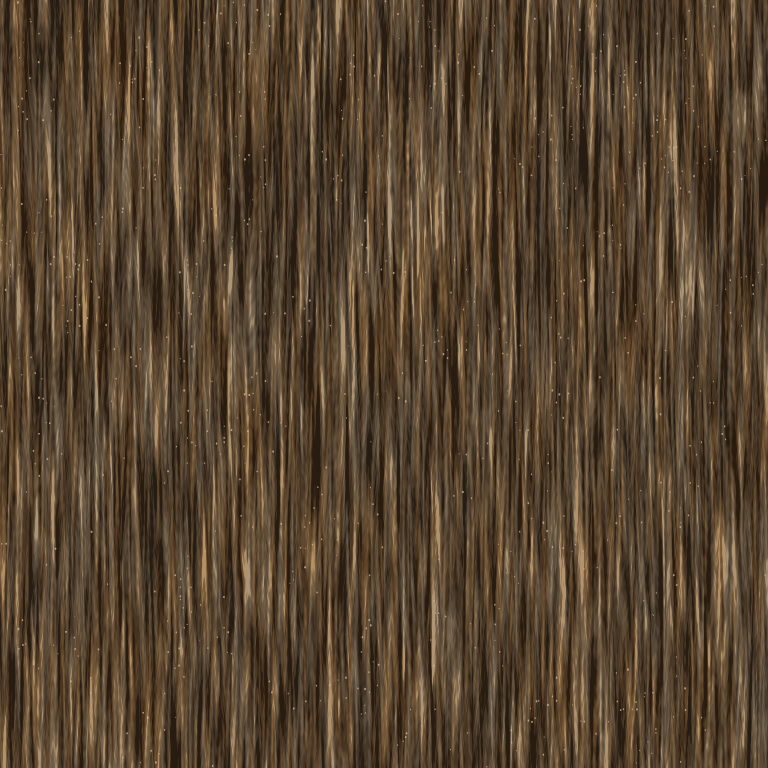
A WebGL 2 fragment shader for this texture:

```glsl
#version 300 es
precision highp float;

uniform vec2 u_resolution;
out vec4 fragColor;

// Integer hash giving two values in 0..1
vec2 hash2(vec2 cell, float seed) {
    uvec3 q = uvec3(ivec3(vec3(cell, seed))) * uvec3(1597334673u, 3812015801u, 2798796415u);
    uint h = q.x ^ q.y ^ q.z;
    h = (h ^ (h >> 16)) * 2146121005u;
    h = (h ^ (h >> 15)) * 2221713035u;
    h ^= h >> 16;
    return vec2(h & 65535u, h >> 16) / 65535.0;
}

float cornerSlope(vec2 cell, vec2 offset, float seed) {
    float angle = 6.28319 * hash2(cell, seed).x;
    return dot(vec2(cos(angle), sin(angle)), offset);
}

float gradientNoise(vec2 p, float seed) {
    vec2 i = floor(p), f = p - i;
    vec2 s = f * f * f * (f * (f * 6.0 - 15.0) + 10.0);
    vec2 e = vec2(1.0, 0.0);
    float low = mix(cornerSlope(i, f, seed), cornerSlope(i + e, f - e, seed), s.x);
    float high = mix(cornerSlope(i + e.yx, f - e.yx, seed), cornerSlope(i + 1.0, f - 1.0, seed), s.x);
    return mix(low, high, s.y);
}

// Bends the fibres slightly and staggers their ends
vec2 bendGrain(vec2 p, float lean, float stagger) {
    float sway = gradientNoise(p * vec2(9.0, 3.0), 1.0);
    float shift = gradientNoise(vec2(p.x * 131.0, p.y * 0.7), 2.0);
    return p + vec2(lean * sway, stagger * shift);
}

// Layered fibres with roughly unit spread around zero
float fibreTone(vec2 p) {
    float tone = 0.0;
    vec2 scale = vec2(67.0, 2.3);
    for (int k = 0; k < 4; k++) {
        float weight = k == 0 ? 0.55 : 1.0;
        tone += weight * gradientNoise(p * scale + 0.37 * float(k), 10.0 + float(k));
        scale *= vec2(1.53, 1.8);
    }
    return 2.3 * tone;
}

// Browns from deep shadow to pale straw
vec3 woodRamp(float tone) {
    vec3 c = mix(vec3(0.155, 0.11, 0.065), vec3(0.275, 0.212, 0.148), smoothstep(-1.7, -0.6, tone));
    c = mix(c, vec3(0.36, 0.29, 0.21), smoothstep(-0.6, 0.25, tone));
    c = mix(c, vec3(0.45, 0.37, 0.275), smoothstep(0.25, 1.15, tone));
    return mix(c, vec3(0.69, 0.58, 0.44), smoothstep(1.15, 2.3, tone));
}

// Tiny scattered flecks, one candidate per grid cell
float flecks(vec2 p, float cells, float chance, float radius, float blur) {
    vec2 cell = floor(p * cells);
    vec2 spot = 0.25 + 0.5 * hash2(cell, 31.0);
    vec2 pick = hash2(cell, 32.0);
    vec2 d = (p * cells - cell - spot) / cells;
    float size = radius * mix(0.5, 1.2, pick.y);
    float disc = 1.0 - smoothstep(size - blur, size + blur, length(d * vec2(1.0, 0.8)));
    return disc * step(pick.x, chance);
}

void main() {
    vec2 uv = gl_FragCoord.xy / u_resolution.y;
    float pixel = 1.0 / u_resolution.y;
    vec2 grain = bendGrain(uv, 0.004, 0.1);

    // Fibre brightness with faint bands and fine pores
    float band = gradientNoise(uv * vec2(8.0, 2.2), 3.0);
    float pores = gradientNoise(grain * vec2(241.0, 75.0), 20.0);
    float tone = fibreTone(grain) + 0.55 * band + 1.1 * pores;

    // Thin dark cracks and pale slivers
    float crack = smoothstep(0.2, 0.36, gradientNoise(grain * vec2(173.0, 4.0), 4.0));
    float sliverPatch = smoothstep(-0.2, 0.3, gradientNoise(uv * vec2(13.0, 5.0), 5.0));
    float sliver = smoothstep(0.24, 0.42, gradientNoise(grain * vec2(157.0, 9.0), 6.0));
    tone += 1.5 * sliver * sliverPatch - 1.1 * crack;

    // Rusty and greyish strands
    float hue = gradientNoise(grain * vec2(139.0, 6.0), 7.0)
              + 0.4 * gradientNoise(grain * vec2(23.0, 4.0), 8.0);
    float warmth = smoothstep(-0.45, 0.5, hue);
    vec3 color = woodRamp(tone);
    vec3 tint = mix(vec3(0.97, 1.02, 1.1), vec3(1.05, 0.96, 0.81), warmth);
    color *= mix(tint, vec3(1.0), 0.4 * smoothstep(0.5, 2.0, tone));

    // Clustered bright flecks
    float cluster = smoothstep(-0.2, 0.4, gradientNoise(uv * vec2(14.0, 8.0), 9.0));
    float fleck = flecks(uv, 190.0, 0.06 * cluster, 0.001, 0.6 * pixel);
    color = mix(color, vec3(0.82, 0.70, 0.57), 0.8 * fleck);

    fragColor = vec4(color, 1.0);
}
```
